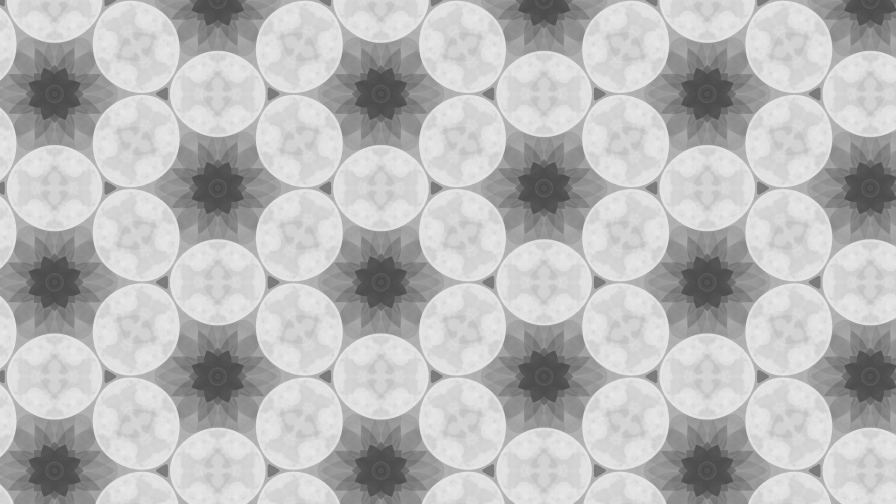
Write a Shadertoy shader that draws this pattern.

```glsl
// Grey kaleidoscope lattice: pale rounded discs around dark eight-petalled rosettes.

const float TAU = 6.2831853;
const float SPACING = 0.3738;              // rosette spacing in canvas heights
const vec2 LATTICE_SHIFT = vec2(0.356, 0.161);

float hash(vec2 p) {
    vec3 h = fract(p.xyx * 0.1031);
    h += dot(h, h.yzx + 33.33);
    return fract((h.x + h.y) * h.z);
}

float valueNoise(vec2 p) {
    vec2 i = floor(p), f = fract(p);
    f = f * f * (3.0 - 2.0 * f);
    return mix(mix(hash(i), hash(i + vec2(1, 0)), f.x),
               mix(hash(i + vec2(0, 1)), hash(i + 1.0), f.x), f.y);
}

float fbm(vec2 p) {
    float sum = 0.0, gain = 0.5;
    for (int i = 0; i < 4; i++) {
        sum += gain * valueNoise(p);
        p = mat2(1.6, 1.2, -1.2, 1.6) * p + 7.3;
        gain *= 0.5;
    }
    return sum / 0.9375;
}

float cover(float d, float px) { return clamp(0.5 - d / px, 0.0, 1.0); }

// Offset from the nearest point of a triangular lattice of unit spacing
vec2 nearestCentre(vec2 p) {
    vec2 size = vec2(sqrt(3.0), 1.0), h = 0.5 * size;
    vec2 a = mod(p + h, size) - h;
    vec2 b = mod(p, size) - h;
    return dot(a, a) < dot(b, b) ? a : b;
}

// Rotates every one of n sectors onto the +y axis
vec2 foldSectors(vec2 p, float n, float turn) {
    float sector = TAU / n;
    float angle = atan(p.x, p.y) - turn;
    angle -= sector * round(angle / sector);
    return length(p) * vec2(sin(angle), cos(angle));
}

// Ring of n pointed petals between two radii
float petalRing(vec2 p, float n, float turn, float inner, float outer, float halfWidth) {
    vec2 q = foldSectors(p, n, turn);
    float halfLength = 0.5 * (outer - inner);
    float arc = (halfLength * halfLength + halfWidth * halfWidth) / (2.0 * halfWidth);
    return length(vec2(abs(q.x) + arc - halfWidth, q.y - inner - halfLength)) - arc;
}

// Disc drawn out slightly towards the gaps on its left and right
float softDisc(vec2 p) {
    float angle = atan(p.y, p.x);
    return length(p) - (0.2382 + 0.0124 * cos(2.0 * angle) + 0.0033 * cos(4.0 * angle));
}

float gapTriangle(vec2 p, float inradius) {
    float d = max(-p.x, 0.5 * p.x + 0.866 * abs(p.y)) - inradius;
    return max(d, length(p) - 1.6 * inradius);
}

float rosetteTone(vec2 p, vec2 wedge, float px) {
    float r = length(p);
    float tone = 0.70;
    tone = mix(tone, 0.645, cover(wedge.y - 0.30, px) * cover(r - 0.335, px));
    // Translucent petals
    tone *= 1.0 - 0.08 * cover(petalRing(p, 8.0, 0.0, 0.02, 0.32, 0.058), px);
    tone *= 1.0 - 0.16 * cover(petalRing(p, 8.0, TAU / 16.0, 0.0, 0.265, 0.042), px);
    tone *= 1.0 - 0.07 * cover(petalRing(p, 12.0, TAU / 24.0, 0.08, 0.36, 0.045), px);
    // Dark heart: halo, star and fine rings
    tone = mix(tone, 0.50, 0.75 * cover(r - 0.145, px));
    tone = mix(tone, 0.40, 0.8 * cover(petalRing(p, 8.0, 0.0, -0.05, 0.155, 0.045), px));
    float star = min(r - 0.085, petalRing(p, 8.0, TAU / 16.0, -0.05, 0.15, 0.048));
    tone = mix(tone, 0.325, cover(star, px));
    tone += 0.05 * cover(abs(r - 0.045) - 0.004, px);
    tone -= 0.04 * cover(abs(r - 0.022) - 0.005, px);
    return tone;
}

float discTone(vec2 p, float edge, float mottle, float px) {
    vec2 e = abs(p);
    float tone = 0.885 - 0.06 * smoothstep(0.42, 0.60, mottle);
    // Faint overlapping facets and pale spots
    tone -= 0.025 * cover(e.x * 0.8 + e.y * 0.6 - 0.075, px);
    tone -= 0.022 * cover(e.x + e.y * 0.45 - 0.085, px);
    tone -= 0.012 * cover(max(e.x, e.y) - 0.12, px);
    float spot = length(e - vec2(0.105, 0.105)) - 0.046;
    tone = mix(tone, 0.895, 0.7 * cover(spot, px));
    return mix(tone, 0.895, 0.7 * cover(abs(edge + 0.008) - 0.006, px));
}

void mainImage(out vec4 fragColor, in vec2 fragCoord) {
    float px = 1.0 / (iResolution.y * SPACING);
    vec2 p = (fragCoord - 0.5 * iResolution.xy) * px + LATTICE_SHIFT;
    vec2 cell = nearestCentre(p);
    vec2 wedge = foldSectors(cell, 6.0, 0.0);
    wedge.x = abs(wedge.x);

    // Mirrored paper mottling
    float mottle = fbm(wedge * 13.0 + 4.0);
    float grain = fbm(wedge * 42.0 + 19.0) - 0.5;

    float tone = rosetteTone(cell, wedge, px) + 0.07 * (mottle - 0.5);
    float gap = gapTriangle(wedge - vec2(0.2887, 0.5), 0.024);
    tone = mix(tone, 0.49, cover(gap, px));

    vec2 discPos = wedge - vec2(0.0, 0.5);
    float edge = softDisc(discPos);
    tone = mix(tone, discTone(discPos, edge, mottle, px), cover(edge, px));
    tone += 0.05 * grain;
    fragColor = vec4(vec3(tone), 1.0);
}
```
